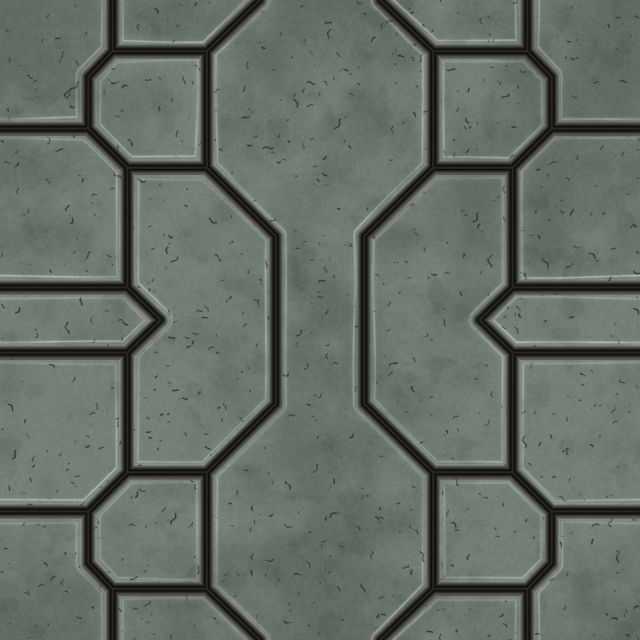
A WebGL 2 fragment shader for this pattern:

```glsl
#version 300 es
precision highp float;
// Grey-green stone panels parted by dark grooves, one mirrored tile per canvas.
// The plane is folded into a quarter, the distance to the groove lines shapes
// the channel and its glossy rim, and wrapped noise adds mottling and cracks.
uniform vec2 u_resolution;
out vec4 fragColor;

float hash(vec2 p) {
    vec3 q = fract(p.xyx * vec3(0.1031, 0.1030, 0.0973));
    q += dot(q, q.yzx + 33.33);
    return fract((q.x + q.y) * q.z);
}

// Value noise that wraps at the canvas border
float noise(vec2 uv, float cells) {
    vec2 p = uv * cells, i = floor(p), f = fract(p);
    f = f * f * (3.0 - 2.0 * f);
    vec2 a = mod(i, cells), b = mod(i + 1.0, cells);
    return mix(mix(hash(a), hash(vec2(b.x, a.y)), f.x),
               mix(hash(vec2(a.x, b.y)), hash(b), f.x), f.y);
}

float fbm(vec2 uv, float cells) {
    float sum = 0.0, gain = 0.5;
    for (int i = 0; i < 5; i++) {
        sum += gain * noise(uv, cells);
        cells *= 2.0;
        gain *= 0.5;
    }
    return sum;
}

// Keeps the shortest offset from a groove segment
void groove(vec2 p, vec2 a, vec2 b, inout vec2 offset) {
    vec2 pa = p - a, ba = b - a;
    vec2 o = pa - ba * clamp(dot(pa, ba) / dot(ba, ba), 0.0, 1.0);
    if (dot(o, o) < dot(offset, offset)) offset = o;
}

vec2 nearestGroove(vec2 p) {
    vec2 offset = vec2(1.0);
    vec2 inner[5] = vec2[](vec2(0.069, 0.0), vec2(0.069, 0.131), vec2(0.177, 0.238),
                           vec2(0.177, 0.42), vec2(0.094, 0.5));
    vec2 outer[7] = vec2[](vec2(0.249, 0.0), vec2(0.301, 0.051), vec2(0.301, 0.238),
                           vec2(0.362, 0.299), vec2(0.362, 0.38), vec2(0.324, 0.42),
                           vec2(0.324, 0.5));
    for (int i = 0; i < 4; i++) groove(p, inner[i], inner[i + 1], offset);
    for (int i = 0; i < 6; i++) groove(p, outer[i], outer[i + 1], offset);
    // Level bars between the two outlines and out to the side
    groove(p, inner[2], outer[2], offset);
    groove(p, inner[3], outer[5], offset);
    groove(p, outer[3], vec2(0.5, 0.299), offset);
    groove(p, outer[1], vec2(0.5, 0.051), offset);
    return offset;
}

// Short, bent, broken cracks scattered on a jittered grid
float cracks(vec2 uv, float cells, float chance) {
    vec2 p = uv * cells;
    float mark = 0.0, soft = cells / u_resolution.y;
    for (int k = 0; k < 9; k++) {
        vec2 cell = floor(p) + vec2(k % 3 - 1, k / 3 - 1);
        vec2 id = mod(cell, cells) + cells;
        if (hash(id + 7.0) > chance) continue;
        vec2 q = p - cell - vec2(hash(id + 19.0), hash(id + 43.0));
        float turn = 6.283 * hash(id + 71.0);
        q = mat2(cos(turn), sin(turn), -sin(turn), cos(turn)) * q;
        q.y += 0.05 * sin(q.x * 14.0 + turn * 5.0);
        float reach = mix(0.03, 0.25, pow(hash(id + 97.0), 2.0));
        float d = length(vec2(max(abs(q.x) - reach, 0.0), q.y));
        mark = max(mark, 1.0 - smoothstep(0.0, 0.03 + soft, d));
    }
    return mark * smoothstep(0.25, 0.55, noise(uv, 170.0));
}

void main() {
    vec2 uv = gl_FragCoord.xy / u_resolution;
    float px = 1.0 / u_resolution.y;
    vec2 offset = nearestGroove(abs(uv - 0.5));
    float d = length(offset);
    vec2 facing = offset / max(d, 1e-5) * sign(uv - 0.5);

    // Mottled stone with broad light, fine grain and cracks
    float cloud = 0.6 * fbm(uv, 4.0) + 0.4 * fbm(uv + 0.37, 18.0);
    vec3 color = mix(vec3(0.38, 0.42, 0.39), vec3(0.46, 0.50, 0.47),
                     smoothstep(0.27, 0.65, cloud));
    color += 0.03 * (noise(uv, 256.0) - 0.5);
    color -= 0.03 * smoothstep(0.56, 0.72, fbm(uv + 0.61, 24.0));
    float wear = max(cracks(uv, 26.0, 0.5), 0.8 * cracks(uv + 0.13, 45.0, 0.3));
    color = mix(color, vec3(0.17, 0.18, 0.16), 0.8 * wear);

    // Glossy rim: a soft swell, a wandering highlight and a thin inner line
    float wander = noise(uv, 7.0);
    float gloss = 0.35 + 0.65 * noise(uv + 0.29, 13.0);
    float lit = 0.75 + 0.25 * facing.y;
    color += 0.035 * (1.0 - smoothstep(0.012, 0.026, d));
    float streak = exp(-pow((d - 0.0135 - 0.006 * wander) / 0.0016, 2.0));
    float edge = exp(-pow((d - 0.0118) / 0.0011, 2.0));
    color += vec3(0.20, 0.23, 0.21) * gloss * lit * streak;
    color += vec3(0.13, 0.15, 0.14) * (1.0 - gloss) * lit * edge;
    float shade = exp(-pow((d - 0.0103) / 0.0014, 2.0));
    color = mix(color, vec3(0.31, 0.25, 0.23), shade * (0.25 + 0.5 * max(-facing.y, 0.0)));

    // Stepped channel: brown lip, dark wall, black bed with a faint middle ridge
    float s = max(px, 0.0008);
    vec3 channel = mix(vec3(0.17, 0.17, 0.15), vec3(0.29, 0.28, 0.25),
                       smoothstep(0.0068 - s, 0.0068 + s, d));
    channel = mix(vec3(0.05, 0.05, 0.035), channel, smoothstep(0.0045 - s, 0.0045 + s, d));
    channel += 0.10 * (1.0 - smoothstep(0.0006, 0.0006 + 1.5 * s, d));
    color = mix(channel, color, smoothstep(0.0092 - s, 0.0092 + s, d));

    fragColor = vec4(clamp(color, 0.0, 1.0), 1.0);
}
```
